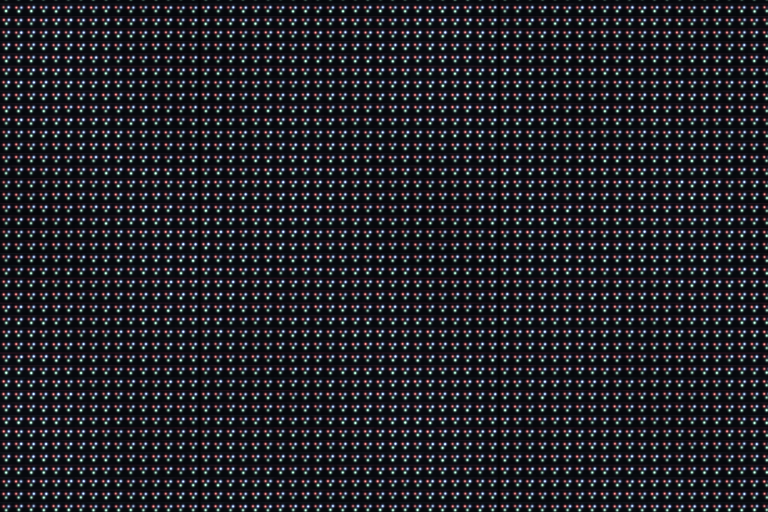
Give the GLSL for this pattern, as a Shadertoy shader.

```glsl
// Dark LED wall: a grid of red, blue and green diode triads with faint louvres and panel seams.

float hash(vec2 p) {
    p = fract(p * vec2(0.1031, 0.1137));
    p += dot(p, p.yx + 33.33);
    return fract((p.x + p.y) * p.x * 17.0);
}

// Round glow, widened by the pixel footprint to stay smooth.
float glow(vec2 offset, float pixel) {
    float spread = 0.0145 + pixel * pixel / 6.0;
    return exp(-dot(offset, offset) / spread);
}

// Tinted halo around a paler core.
vec3 diode(vec2 offset, float pixel, vec3 tint, vec3 core) {
    float g = glow(offset, pixel);
    return tint * g + core * g * g;
}

// Soft line of the given half width, in cell units.
float line(float d, float halfWidth, float pixel) {
    return 1.0 - smoothstep(halfWidth - pixel * 0.5, halfWidth + pixel, abs(d));
}

void mainImage(out vec4 fragColor, in vec2 fragCoord) {
    // Square cells, 41.06 rows tall, counted downward from the top edge.
    float pixel = 41.06 / iResolution.y;
    vec2 grid = vec2(fragCoord.x, iResolution.y - fragCoord.y) * pixel;
    grid.y -= 0.25;
    vec2 id = floor(grid);
    vec2 cell = fract(grid) - 0.5;

    // Dark board with slow layered shading.
    float drift = sin(grid.x * 0.19 + 1.3) * sin(grid.y * 0.23 + 0.4)
                + 0.5 * sin(grid.x * 0.41 - grid.y * 0.17);
    vec3 color = vec3(0.025, 0.034, 0.052) * (1.0 + 0.12 * drift);
    color += 0.008 * (hash(floor(grid * 4.0) + 7.0) - 0.5);

    // Louvre edge between rows, tinted differently from row to row.
    float rowTone = hash(vec2(id.y, 91.0));
    vec3 louvre = mix(vec3(0.03, 0.045, 0.05), vec3(0.11, 0.03, 0.055), rowTone);
    color += louvre * line(cell.y + 0.43, 0.04, pixel) * (0.6 + 0.4 * hash(id + 40.0));

    // Smear of colour along the upper diode row.
    color += vec3(0.025, 0.012, 0.035) * exp(-pow((cell.y + 0.15) / 0.1, 2.0));

    // Diode strengths: per lamp scatter plus a gentle beat over rows and columns.
    vec3 power = vec3(hash(id), hash(id + 13.0), hash(id + 29.0)) * 0.22 + 0.89;
    power *= 1.0 + 0.09 * sin(vec3(0.0, 2.1, 4.2) + id.y * 1.7 + id.x * 0.21);
    power *= 1.0 + 0.05 * drift;

    // Triad: red upper left, blue upper right, green lower centre.
    vec2 wobble = (vec2(hash(id + 53.0), hash(id + 71.0)) - 0.5) * 0.035;
    vec2 p = cell - wobble;
    color += power.r * diode(p - vec2(-0.2, -0.15), pixel, vec3(0.64, 0.15, 0.13), vec3(0.24, 0.4, 0.38));
    color += power.b * diode(p - vec2(0.2, -0.15), pixel, vec3(0.5, 0.56, 0.9), vec3(0.27, 0.36, 0.1));
    color += power.g * diode(p - vec2(0.0, 0.15), pixel, vec3(0.49, 0.76, 0.62), vec3(0.27, 0.22, 0.25));

    // Vertical seams where 24-column panels meet.
    float seam = mod(grid.x - 16.0 + 12.0, 24.0) - 12.0;
    color *= 1.0 - 0.55 * line(seam, 0.07, pixel);

    fragColor = vec4(clamp(color, 0.0, 1.0), 1.0);
}
```
